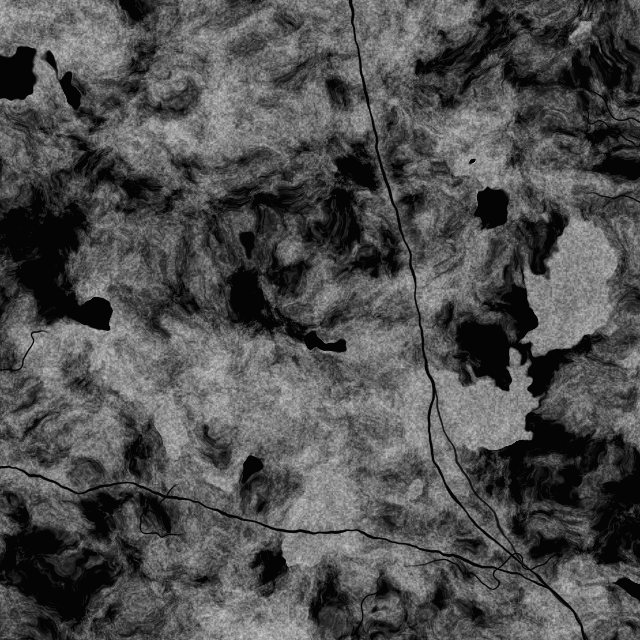
Reproduce this texture procedurally as a Shadertoy shader.

```glsl
// Grey aerial view of rugged land: ragged dark woods, pale clearings, thin black rivers.
#define RELIEF 0.95
#define RAGGED 0.62
#define VEINS 0.85
#define WOODS 1.35
#define BALANCE 0.32
#define CONTRAST 1.08
#define GRAIN 0.14
#define RIVER_WIDTH 0.0019
#define CREEK_WIDTH 0.0011
#define BANK_WIDTH 0.013

float hash(vec2 p) {
    vec3 q = fract(p.xyx * 0.1031);
    q += dot(q, q.yzx + 33.33);
    return fract((q.x + q.y) * q.z);
}

// Value noise from -1 to 1
float noise(vec2 p) {
    vec2 i = floor(p), f = fract(p);
    f = f * f * (3.0 - 2.0 * f);
    float low = mix(hash(i), hash(i + vec2(1, 0)), f.x);
    float high = mix(hash(i + vec2(0, 1)), hash(i + vec2(1, 1)), f.x);
    return 2.0 * mix(low, high, f.y) - 1.0;
}

float fbm(vec2 p, int octaves, float gain) {
    float sum = 0.0, amp = 1.0;
    for (int i = 0; i < octaves; i++) {
        sum += amp * noise(p);
        p = mat2(0.8, 0.6, -0.6, 0.8) * p * 2.03 + 17.3;
        amp *= gain;
    }
    return sum;
}

// Branching crests: bright where the noise crosses zero
float crests(vec2 p) {
    float sum = 0.0, amp = 1.0;
    for (int i = 0; i < 3; i++) {
        sum += amp * (0.36 - abs(noise(p)));
        p = p * 2.1 + 9.7;
        amp *= 0.65;
    }
    return sum;
}

float bump(float x, float width) {
    return exp(-x * x / (width * width));
}

// Course of the north-south river, x as a function of y
float mainCourse(float y) {
    return 0.70 - 0.15 * y + 0.215 * bump(y, 0.17) + 0.035 * bump(y - 0.5, 0.2)
         + 0.009 * fbm(vec2(y * 13.0, 4.5), 4, 0.5);
}

// Course of the west-east river, y as a function of x
float westCourse(float x) {
    return 0.27 - 0.21 * x + 0.017 * fbm(vec2(x * 9.0, 61.5), 5, 0.5);
}

float creekField(vec2 p) {
    return fbm(p * 4.0 + 83.0, 5, 0.5);
}

float stroke(float dist, float width, float pixel) {
    return 1.0 - smoothstep(width - 0.7 * pixel, width + 0.7 * pixel, dist);
}

void mainImage(out vec4 fragColor, in vec2 fragCoord) {
    vec2 p = fragCoord / iResolution.y;
    float pixel = 1.0 / iResolution.y;
    vec2 warp = vec2(fbm(p * 6.0 + 5.0, 5, 0.55), fbm(p * 6.0 + 31.0, 5, 0.55));
    vec2 q = p + 0.035 * warp;

    // Terrain tone, spread roughly as a unit bell curve
    float relief = fbm(q * 4.5 + 2.0, 6, 0.55);
    float ragged = fbm(q * 32.0 + 50.0, 5, 0.78);
    vec2 diagonal = vec2(dot(q, vec2(0.7, -0.7)) * 6.0, dot(q, vec2(0.7, 0.7)) * 14.0);
    float slanted = smoothstep(0.55, 0.2, p.x + 0.15 * warp.x);
    float veins = mix(crests(q * vec2(7.0, 15.0) + 12.0), crests(diagonal + 40.0), slanted);
    float woods = smoothstep(-0.1, 0.6, fbm(q * 5.0 + 71.0, 7, 0.6));
    float tone = RELIEF * relief + RAGGED * ragged + VEINS * veins - WOODS * woods + BALANCE;
    tone *= CONTRAST;

    // Pale clearings with crisp edges
    float clearing = smoothstep(0.78, 0.86, fbm(q * 5.5 + 107.0, 5, 0.5));
    tone = mix(tone, 1.75 + 0.25 * ragged, 0.85 * clearing);

    // Distances to the rivers, corrected for their slope
    float e = 0.004;
    float course = mainCourse(p.y);
    float slope = (mainCourse(p.y + e) - mainCourse(p.y - e)) / (2.0 * e);
    float mainDist = abs(p.x - course) / sqrt(1.0 + slope * slope);
    float armOffset = 0.04 * smoothstep(0.43, 0.25, p.y) * smoothstep(0.1, 0.2, p.y);
    float armDist = abs(p.x - course - armOffset + 0.004 * noise(p.yy * 30.0));
    armDist = armDist / sqrt(1.0 + slope * slope) + step(0.43, p.y);
    float westSlope = (westCourse(p.x + e) - westCourse(p.x - e)) / (2.0 * e);
    float westDist = abs(p.y - westCourse(p.x)) / sqrt(1.0 + westSlope * westSlope);
    westDist += step(course, p.x);
    float riverDist = min(mainDist, westDist);

    // Lighter banks
    float bank = bump(min(riverDist, armDist), BANK_WIDTH);
    tone = mix(tone, 0.85 + 0.45 * ragged, 0.65 * bank);

    // Tone curve and fine speckle
    float grey = 0.305 + 0.215 * tone - 0.03 * tone * tone;
    grey = clamp(grey, 0.015, 0.78);
    float speckle = 0.7 * noise(p * 470.0) + 0.5 * noise(p * 260.0 + 7.0);
    grey += GRAIN * speckle * smoothstep(0.03, 0.35, grey);

    // Water: lakes, creeks along noise contours, then rivers
    float lake = smoothstep(0.98, 1.04, fbm(q * 8.0 + 139.0, 4, 0.5));
    float field = creekField(p);
    vec2 grad = vec2(creekField(p + vec2(0.002, 0)), creekField(p + vec2(0, 0.002))) - field;
    float creekDist = abs(field) / max(length(grad) / 0.002, 2.0);
    float creekMask = smoothstep(0.15, 0.4, noise(p * 5.0 + 23.0));
    float water = max(lake, creekMask * stroke(creekDist, CREEK_WIDTH, pixel));
    float width = RIVER_WIDTH * (1.0 + 0.45 * noise(p * 40.0));
    water = max(water, stroke(riverDist, width, pixel));
    water = max(water, 0.85 * stroke(armDist, 0.7 * width, pixel));
    grey = mix(grey, 0.015, water);

    fragColor = vec4(vec3(clamp(grey, 0.0, 1.0)), 1.0);
}
```
